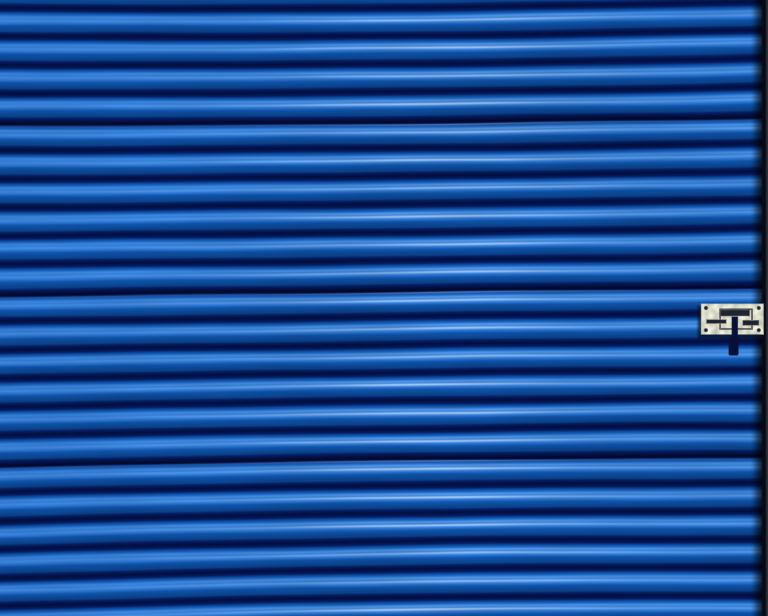
Give the GLSL for this texture, as a WebGL 1 fragment shader.

```glsl
precision highp float;
// Blue corrugated roller door with horizontal ribs, a sun glint, a side jamb and a small latch.
uniform vec2 u_resolution;

float hash(float n) {
  return fract(sin(n * 12.9898 + 4.1) * 4375.85);
}

vec2 gradient(vec2 cell) {
  float angle = 6.2832 * hash(dot(cell, vec2(1.0, 57.31)));
  return vec2(cos(angle), sin(angle));
}

// Gradient noise, roughly -0.7 to 0.7
float noise(vec2 p) {
  vec2 i = floor(p), f = fract(p);
  vec2 w = f * f * f * (f * (f * 6.0 - 15.0) + 10.0);
  vec2 e = vec2(1.0, 0.0);
  float low = mix(dot(gradient(i), f), dot(gradient(i + e.xy), f - e.xy), w.x);
  float high = mix(dot(gradient(i + e.yx), f - e.yx), dot(gradient(i + e.xx), f - e.xx), w.x);
  return mix(low, high, w.y);
}

// Soft line of the given half width around zero
float ridge(float d, float width) {
  return exp(-d * d / (width * width));
}

float box(vec2 p, vec2 halfSize) {
  vec2 d = abs(p) - halfSize;
  return length(max(d, 0.0)) + min(max(d.x, d.y), 0.0);
}

float fill(float d, float blur) {
  return 1.0 - smoothstep(-blur, blur, d);
}

vec3 door(vec2 uv) {
  vec3 navy = vec2(0.02, 0.40).xxy + vec3(0.0, 0.10, 0.0);
  vec3 blue = vec3(0.05, 0.31, 0.64);
  vec3 light = vec3(0.17, 0.46, 0.81);
  vec3 sky = vec3(0.40, 0.64, 0.92);

  // Rib coordinate: dark groove at whole numbers, slightly tilted and bowed
  float x = uv.x - 0.58;
  float bow = -0.30 * x + mix(-0.43, 0.50, uv.y) * x * x;
  float rib = uv.y * 21.93 - 0.25 - bow + 0.04 * noise(vec2(uv.x * 4.0, uv.y * 18.0));
  float row = floor(rib);
  float f = rib - row;
  float groove = min(f, 1.0 - f);
  float rnd = hash(row + 3.0);

  // Sunlit face of the rib
  float face = smoothstep(0.18, 0.31, f) * (1.0 - smoothstep(0.50, 0.66, f));
  vec3 col = mix(blue, light, face);
  col *= 1.0 - 0.16 * smoothstep(0.62, 0.82, f);

  // Twin reflections, brightest and whitest near the glint
  float glint = ridge(x + 0.05 * (rnd - 0.5), 0.17);
  float sheen = 0.35 + 0.30 * smoothstep(0.0, 0.45, uv.x) + 0.35 * glint;
  sheen *= 0.9 + 0.3 * noise(vec2(uv.x * 7.0, row * 1.7 + 0.5));
  float upper = ridge(f - 0.33, 0.045);
  float lower = ridge(f - 0.45, 0.055);
  col = mix(col, sky, clamp(sheen * (0.65 * upper + lower), 0.0, 1.0));
  col = mix(col, vec3(0.78, 0.83, 0.93), glint * (0.35 + 0.3 * rnd) * ridge(f - 0.44, 0.04));

  // Shadowed groove with a darker core
  col = mix(col, navy, 1.0 - smoothstep(0.09, 0.21, groove));
  col = mix(col, vec3(0.01, 0.05, 0.23), 0.85 * ridge(groove, 0.085));

  // Slat seam on every sixth rib: black slit with a fine lit lip
  float seam = 1.0 - step(0.5, abs(mod(row, 6.0) - 4.0));
  col = mix(col, vec3(0.0, 0.02, 0.12), seam * 0.8 * ridge(f - 0.07, 0.05));
  col = mix(col, vec3(0.34, 0.46, 0.70), seam * (0.25 + 0.5 * glint) * ridge(f - 0.17, 0.035));

  // Fine streaks and faint uneven fading
  col *= 1.0 + 0.07 * noise(vec2(uv.x * 9.0, uv.y * 150.0)) + 0.08 * noise(uv * 3.0);
  return col;
}

void main() {
  vec2 uv = gl_FragCoord.xy / u_resolution;
  uv.y = 1.0 - uv.y;
  float px = 1.0 / u_resolution.y;
  float blur = max(px, 0.0015);
  vec3 col = door(uv);

  // Shaded rib ends and the dark jamb with its grey edge
  col *= 1.0 - 0.65 * smoothstep(0.976, 0.992, uv.x);
  col = mix(col, vec3(0.03, 0.04, 0.08), smoothstep(0.990, 0.994, uv.x));
  col = mix(col, vec3(0.25, 0.25, 0.29), 0.7 * smoothstep(0.996, 0.999, uv.x));

  // Latch: cast shadow, pale plate, bolt slots and rivets
  vec2 q = vec2(uv.x * 1.25, uv.y) - vec2(1.192, 0.518);
  vec3 ink = vec3(0.04, 0.06, 0.12);
  col = mix(col, ink, 0.75 * fill(box(q - vec2(-0.004, 0.005), vec2(0.052, 0.026)), 0.004));
  float plate = box(q, vec2(0.051, 0.025));
  vec3 metal = vec3(0.86, 0.86, 0.79) * (1.0 + 0.25 * noise(q * 90.0));
  col = mix(col, metal, fill(plate, blur));
  float slots = min(box(q - vec2(0.004, -0.010), vec2(0.024, 0.005)),
                    box(q - vec2(-0.026, 0.004), vec2(0.016, 0.003)));
  slots = min(slots, box(q - vec2(0.030, 0.006), vec2(0.013, 0.004)));
  slots = min(slots, abs(box(q - vec2(0.006, 0.0), vec2(0.026, 0.016))) - 0.001);
  vec2 rivet = abs(q) - vec2(0.043, 0.018);
  slots = min(slots, length(rivet) - 0.003);
  col = mix(col, ink, 0.9 * fill(slots, blur));

  // Hanging padlock
  float lock = min(box(q - vec2(0.004, 0.014), vec2(0.005, 0.018)),
                   box(q - vec2(0.002, 0.044), vec2(0.005, 0.012)) - 0.003);
  col = mix(col, vec3(0.02, 0.06, 0.22), fill(lock, blur));

  gl_FragColor = vec4(clamp(col, 0.0, 1.0), 1.0);
}
```
